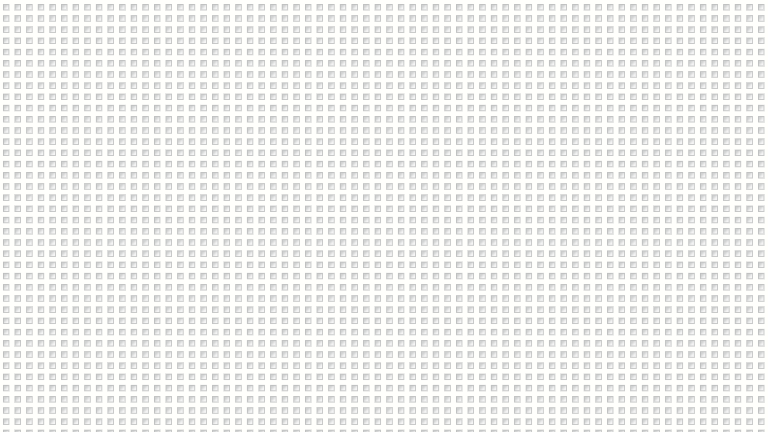
Reproduce this pattern procedurally as a Shadertoy shader.

```glsl
// Grid of small bevelled grey squares on a near-white ground.

// Signed distance to an axis-aligned box
float boxDistance(vec2 p, vec2 halfSize) {
    vec2 d = abs(p) - halfSize;
    return length(max(d, 0.0)) + min(max(d.x, d.y), 0.0);
}

// Pixel coverage of a signed distance
float coverage(float d) {
    return clamp(0.5 - d * iResolution.y, 0.0, 1.0);
}

void mainImage(out vec4 fragColor, in vec2 fragCoord) {
    // Canvas heights, measured from the upper left corner
    vec2 p = vec2(fragCoord.x, iResolution.y - fragCoord.y) / iResolution.y;

    // Repeat: about 66 columns and 38.6 rows, local origin at each square
    vec2 pitch = vec2(0.02689, 0.02593);
    vec2 firstCentre = vec2(0.0142, 0.0167);
    vec2 local = (fract((p - firstCentre) / pitch + 0.5) - 0.5) * pitch;

    float square = boxDistance(local, vec2(0.0073));
    float inner = square + 0.0017;

    // Face: grey at the upper left, pale towards the lower right
    float diagonal = (local.x + local.y) / 0.0146;
    vec3 face = mix(vec3(0.82, 0.825, 0.825), vec3(0.96),
                    smoothstep(-0.45, 0.45, diagonal));

    // Thin rim around the face
    vec3 rim = vec3(0.72, 0.725, 0.725);
    vec3 tile = mix(rim, face, coverage(inner));

    vec3 ground = vec3(1.0, 1.0, 0.99);
    fragColor = vec4(mix(ground, tile, coverage(square)), 1.0);
}
```
